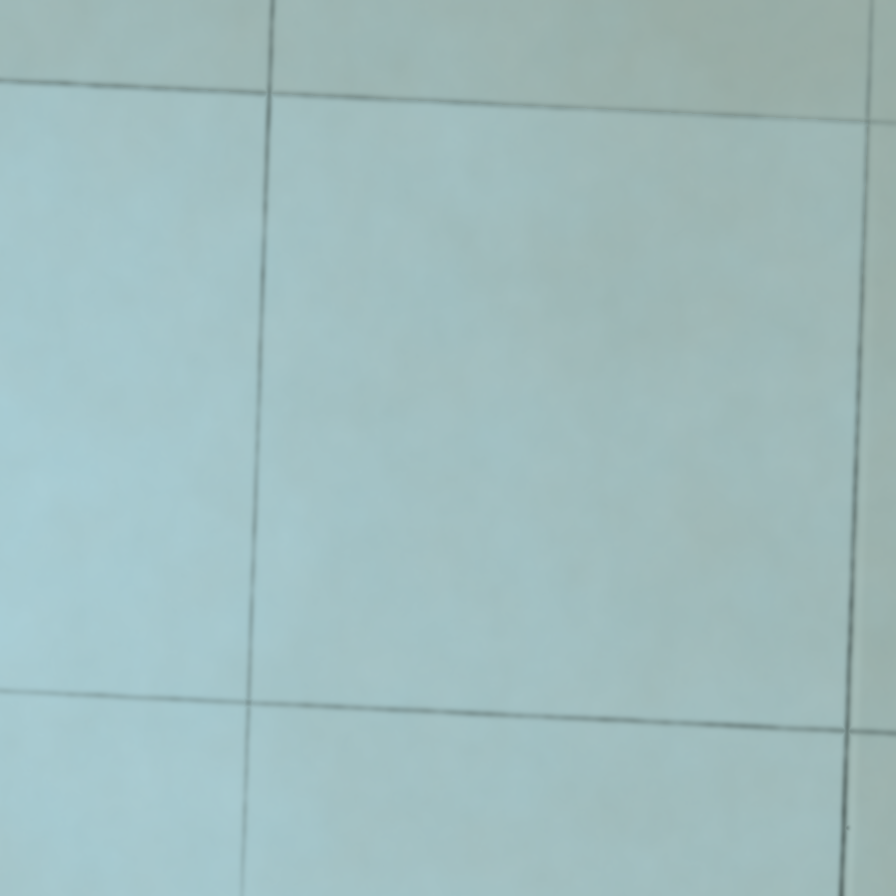
A WebGL 1 fragment shader for this texture:

```glsl
precision highp float;

uniform vec2 u_resolution;

vec2 hashGradient(vec2 cell) {
  vec2 q = vec2(dot(cell, vec2(127.1, 311.7)), dot(cell, vec2(269.5, 183.3)));
  return 2.0 * fract(sin(q) * 4375.85) - 1.0;
}

float gradientNoise(vec2 p) {
  vec2 i = floor(p), f = fract(p);
  vec2 w = f * f * f * (f * (f * 6.0 - 15.0) + 10.0);
  float a = dot(hashGradient(i), f);
  float b = dot(hashGradient(i + vec2(1.0, 0.0)), f - vec2(1.0, 0.0));
  float c = dot(hashGradient(i + vec2(0.0, 1.0)), f - vec2(0.0, 1.0));
  float d = dot(hashGradient(i + 1.0), f - 1.0);
  return mix(mix(a, b, w.x), mix(c, d, w.x), w.y);
}

float fbm(vec2 p) {
  float sum = 0.0, amplitude = 0.5;
  for (int i = 0; i < 4; i++) {
    sum += amplitude * gradientNoise(p);
    p = p * 2.03 + 17.3;
    amplitude *= 0.5;
  }
  return sum;
}

// Soft dark seam, broken up by wear along its length
float seam(float dist, float along, float id, float strength, float width) {
  float wobble = 0.001 * gradientNoise(vec2(along * 22.0, id * 7.3 + 2.6));
  float wear = 1.0 + 0.6 * gradientNoise(vec2(along * 14.0, id * 5.7 + 0.4))
                   + 0.5 * gradientNoise(vec2(along * 60.0, id * 3.1 + 0.7));
  float w = max(width, 0.7 / u_resolution.y);
  float x = (dist + wobble) / w;
  return strength * wear * exp(-x * x);
}

void main() {
  vec2 uv = gl_FragCoord.xy / u_resolution;

  // Slightly tilted grid of large square tiles
  vec2 size = vec2(0.669, 0.681);
  vec2 grid = (uv - vec2(0.270 + 0.034 * uv.y, 0.229 - 0.0475 * uv.x)) / size;
  vec2 line = floor(grid + 0.5);
  vec2 dist = (grid - line) * size;
  vec2 tile = floor(grid);

  // Cool light from the left, fading to grey at the top and right
  float cool = 0.74 - 0.42 * uv.x - 0.22 * uv.y * uv.y;
  vec2 glow = uv - vec2(0.0, 0.42);
  cool += 0.18 * exp(-dot(glow, glow) * 9.0);
  cool -= 0.22 * step(0.5, tile.y) + 0.24 * step(0.5, tile.x);

  // Warm grey patch toward the upper right of the middle tile
  vec2 patchPos = (uv - vec2(0.68, 0.62)) / vec2(0.14, 0.22);
  cool -= 0.08 * exp(-dot(patchPos, patchPos));

  // Cloudy stains and fine mottling
  cool += 0.32 * fbm(uv * 3.5 + 1.7) + 0.20 * fbm(uv * vec2(17.0, 12.0));
  vec3 greyGlaze = vec3(0.605, 0.690, 0.670);
  vec3 blueGlaze = vec3(0.668, 0.815, 0.850);
  vec3 color = mix(greyGlaze, blueGlaze, clamp(cool, -0.1, 1.0));
  color += 0.016 * fbm(uv * 34.0);
  color += vec3(0.020, 0.0, -0.010) * fbm(uv * 11.0 + 8.0);

  // Pale lip beside the lower end of the right upright seam
  float lip = 0.03 * line.x * (1.0 - uv.y);
  color += lip * exp(-pow((dist.x - 0.009) / 0.005, 2.0));

  // Seams darken toward different ends
  float upright = mix(mix(0.22, 0.82, line.x), mix(0.50, 0.27, line.x), uv.y);
  float level = mix(mix(0.22, 0.44, line.y), mix(0.50, 0.22, line.y), uv.x);
  float dark = max(seam(dist.x, uv.y, line.x, upright, 0.0036),
                   seam(dist.y, uv.x, line.y + 4.0, level, 0.0040));

  // Dirt at the crossings and one small chip
  dark = max(dark, 0.5 * exp(-dot(dist, dist) / 0.00003));
  vec2 chip = uv - vec2(0.945, 0.076);
  dark = max(dark, 0.6 * exp(-dot(chip, chip) / 0.000012));

  color = mix(color, vec3(0.35, 0.42, 0.41), clamp(dark, 0.0, 0.95));
  gl_FragColor = vec4(color, 1.0);
}
```
